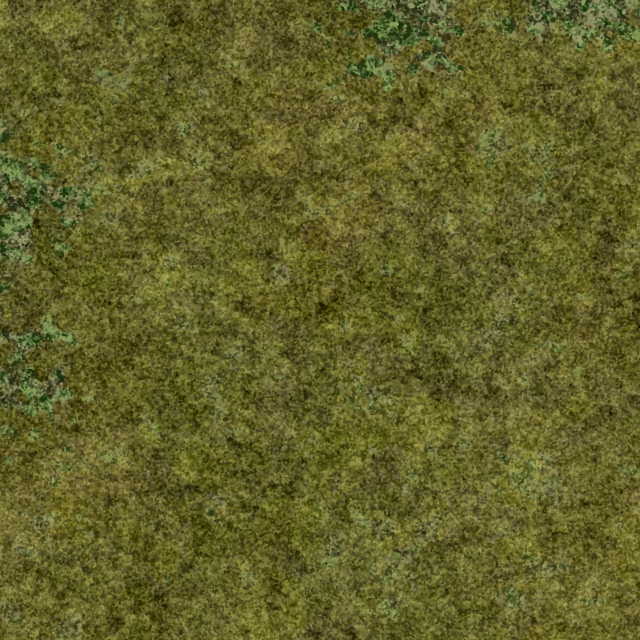
A Shadertoy shader for this texture:

```glsl
vec3 hash3(vec2 p) {
    vec3 q = fract(p.xyx * vec3(0.1031, 0.1030, 0.0973));
    q += dot(q, q.yxz + 33.33);
    return fract((q.xxy + q.yzz) * q.zyx);
}

// Smooth cellular noise: two independent values blended between nearby cells
vec2 cells(vec2 p) {
    vec2 id = floor(p), f = p - id, sum = vec2(0.0);
    float total = 0.0;
    for (int y = -1; y <= 1; y++)
    for (int x = -1; x <= 1; x++) {
        vec2 o = vec2(x, y);
        vec3 h = hash3(id + o + 70.0);
        vec2 d = o + h.xy - f;
        float w = exp(-5.5 * dot(d, d));
        sum += w * vec2(h.z, fract(h.z * 57.0));
        total += w;
    }
    return sum / total;
}

// Soft ellipse: 1 at the centre, 0 at the rim
float blob(vec2 p, vec2 centre, vec2 radii) {
    return 1.0 - length((p - centre) / radii);
}

void mainImage(out vec4 fragColor, in vec2 fragCoord) {
    vec2 uv = fragCoord / iResolution.y;
    mat2 turn = mat2(0.8, 0.6, -0.6, 0.8);
    vec2 p = uv;

    // Noise layers from broad mottling down to single blades
    vec2 broad = cells(p * 5.0 + 3.0) - 0.5;
    p = turn * p;
    vec2 clump = cells(p * 11.0 + 17.0) - 0.5;
    p = turn * p;
    vec2 tuft = cells(p * 27.0 + 41.0) - 0.5;
    vec2 tangle = cells(uv * mat2(0.9, -0.4, 0.4, 0.9) * vec2(55.0, 75.0) + 9.0) - 0.5;
    p = turn * p;
    vec2 fleck = cells(p * 140.0 + 29.0) - 0.5;
    p = turn * p;
    vec2 blade = cells(p * 310.0 + 53.0) - 0.5;

    float tone = 0.04 * broad.x + 0.06 * clump.x + 0.08 * tuft.x
               + 0.11 * tangle.x + 0.15 * fleck.x + 0.25 * blade.x;

    // Dark pits between the tufts
    float pit = smoothstep(0.10, 0.35, tangle.y + 0.5 * fleck.y + 0.3 * tuft.y);
    tone -= 0.06 * pit - 0.010;

    // Olive moss, paler where it is brighter
    vec3 moss = vec3(0.387, 0.377, 0.160) + tone * vec3(1.0, 1.0, 0.75);
    float dryness = 0.4 * clump.y + 0.4 * tuft.y + 0.5 * fleck.y + 0.5 * blade.y;
    moss += dryness * vec3(0.01, 0.0, 0.10);
    moss += (broad.y + tuft.y) * vec3(0.012, -0.006, -0.006);

    // Yellow-green cushions
    float cushion = smoothstep(0.18, 0.4, clump.y + 0.3 * tuft.x);
    moss += cushion * vec3(0.025, 0.025, -0.025);

    // Stony weed patches on the left and upper borders, with strays inside
    float patchShape = max(
        max(blob(uv, vec2(0.0, 0.69), vec2(0.13, 0.14)),
            blob(uv, vec2(0.02, 0.40), vec2(0.14, 0.11))),
        max(blob(uv, vec2(0.63, 0.97), vec2(0.12, 0.11)),
            blob(uv, vec2(0.90, 1.01), vec2(0.20, 0.08))));
    float ragged = 0.4 * clump.x + 0.7 * tuft.y + 0.9 * tangle.x;
    float weeds = 0.8 * smoothstep(0.05, 0.6, patchShape + ragged);
    float stray = smoothstep(0.32, 0.5, tuft.x + 0.5 * tangle.y + 0.3 * clump.x);
    weeds = max(weeds, 0.45 * stray);

    // Weed grains run from deep green shade to pale stone
    float grit = 0.5 + 0.9 * tangle.y + 0.8 * fleck.x + 1.0 * blade.x;
    vec3 weed = mix(vec3(0.14, 0.17, 0.08), vec3(0.60, 0.61, 0.44), clamp(grit, 0.0, 1.0));
    float leaf = smoothstep(0.0, 0.25, tangle.x + 0.5 * fleck.y);
    weed += leaf * vec3(-0.07, 0.02, -0.06);

    fragColor = vec4(clamp(mix(moss, weed, weeds), 0.0, 1.0), 1.0);
}
```
